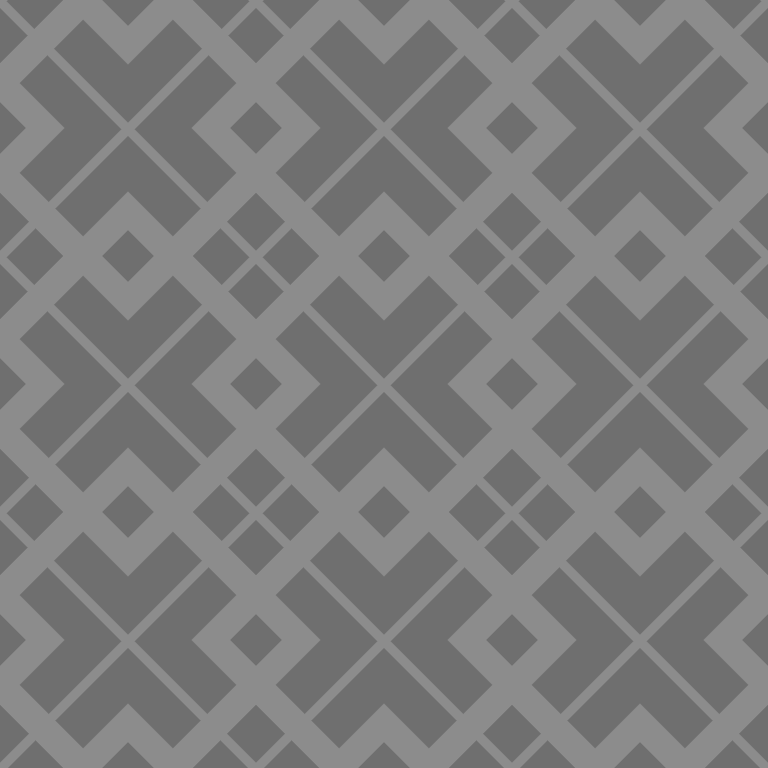
A WebGL 1 fragment shader for this pattern:

```glsl
precision highp float;
// Flat two-tone lattice of diamonds: cross-cut notched squares, four-part
// diamonds at the cell corners and small diamonds on the cell sides.
// All shapes are diamond (L1) distances inside one repeated square cell.

uniform vec2 u_resolution;

#define REPEATS 3.0
#define BIG_RADIUS 0.599
#define NOTCH_RADIUS 0.252
#define CORNER_RADIUS 0.2473
#define SIDE_RADIUS 0.1008
#define LINE_HALF 0.026
#define LINE_DROP 0.005
#define DARK_GREY vec3(0.436)
#define LIGHT_GREY vec3(0.549)

// Distance to the nearest diagonal line, wrapped once per cell
float diagonalLines(vec2 p) {
  vec2 diagonals = vec2(p.x + p.y, p.x - p.y);
  vec2 d = abs(fract(diagonals + 0.5) - 0.5);
  return min(d.x, d.y);
}

// Signed L1 distance to the dark shapes of a cell centred on zero
float darkShapes(vec2 p) {
  vec2 q = abs(p);
  float fromCentre = q.x + q.y;
  float fromCorner = 1.0 - fromCentre;
  float fromSide = 0.5 - abs(q.x - q.y);

  float notched = max(fromCentre - BIG_RADIUS, NOTCH_RADIUS - fromSide);
  float blocks = min(notched, fromCorner - CORNER_RADIUS);
  float lines = diagonalLines(p + vec2(0.0, LINE_DROP)) - LINE_HALF;
  return min(max(blocks, -lines), fromSide - SIDE_RADIUS);
}

void main() {
  vec2 uv = gl_FragCoord.xy / u_resolution;
  vec2 cell = fract(uv * REPEATS) - 0.5;

  // One pixel in L1 units, measured across a diagonal edge
  float edge = 1.41421 * REPEATS / min(u_resolution.x, u_resolution.y);
  float dark = clamp(0.5 - darkShapes(cell) / edge, 0.0, 1.0);

  gl_FragColor = vec4(mix(LIGHT_GREY, DARK_GREY, dark), 1.0);
}
```
